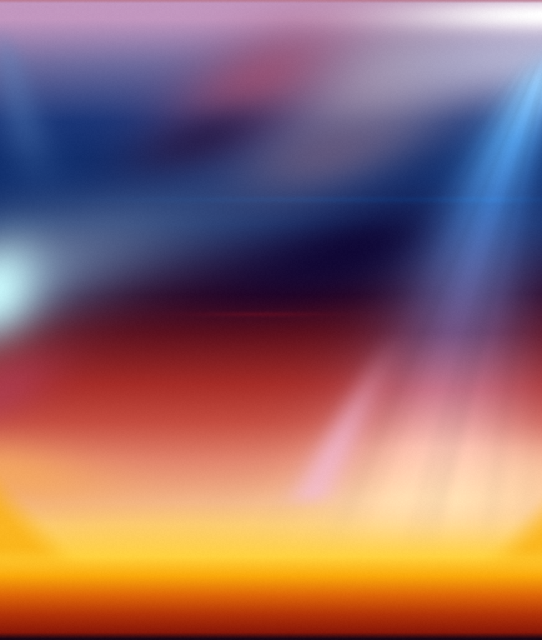
A Shadertoy shader for this background:

```glsl
// Soft abstract light leak: blue haze over a red and amber glow, crossed by a pale beam.
#define BEAM_STRENGTH 0.88
#define STREAK_AMOUNT 0.10
#define STREAK_DENSITY 24.0
#define GRAIN 0.012

float hash(float n) { return fract(sin(n * 127.1) * 43758.5); }

float noise(float x) {
    float i = floor(x), f = fract(x);
    return mix(hash(i), hash(i + 1.0), f * f * (3.0 - 2.0 * f));
}

// Elliptical soft spot, sheared along x by slope
float glow(vec2 p, vec2 center, vec2 radius, float slope) {
    vec2 q = p - center;
    q.y -= slope * q.x;
    q /= radius;
    return exp(-dot(q, q));
}

// Fade towards the next colour between two depths
vec3 fade(vec3 c, vec3 next, float from, float to, float depth) {
    return mix(c, next, clamp((depth - from) / (to - from), 0.0, 1.0));
}

// Cool upper half, from mauve through navy to plum
vec3 coolRamp(float d) {
    vec3 c = vec3(0.76, 0.59, 0.75);
    c = fade(c, vec3(0.43, 0.42, 0.62), 0.03, 0.10, d);
    c = fade(c, vec3(0.10, 0.21, 0.47), 0.10, 0.19, d);
    c = fade(c, vec3(0.05, 0.17, 0.42), 0.19, 0.25, d);
    c = fade(c, vec3(0.09, 0.19, 0.42), 0.28, 0.34, d);
    return fade(c, vec3(0.17, 0.02, 0.14), 0.35, 0.46, d);
}

// Warm lower half, from crimson through yellow to a dark rim
vec3 warmRamp(vec3 c, float d) {
    c = fade(c, vec3(0.37, 0.06, 0.11), 0.46, 0.52, d);
    c = fade(c, vec3(0.65, 0.17, 0.15), 0.52, 0.60, d);
    c = fade(c, vec3(0.77, 0.30, 0.25), 0.60, 0.66, d);
    c = fade(c, vec3(0.88, 0.51, 0.42), 0.66, 0.72, d);
    c = fade(c, vec3(0.95, 0.71, 0.53), 0.72, 0.785, d);
    c = fade(c, vec3(0.99, 0.80, 0.43), 0.785, 0.82, d);
    c = fade(c, vec3(1.00, 0.82, 0.24), 0.82, 0.87, d);
    c = fade(c, vec3(0.98, 0.66, 0.04), 0.87, 0.90, d);
    c = fade(c, vec3(0.87, 0.40, 0.03), 0.90, 0.93, d);
    c = fade(c, vec3(0.70, 0.20, 0.03), 0.93, 0.96, d);
    c = fade(c, vec3(0.54, 0.09, 0.03), 0.96, 0.988, d);
    return fade(c, vec3(0.10, 0.02, 0.08), 0.988, 0.998, d);
}

vec3 beamColor(float d) {
    vec3 c = vec3(0.58, 0.80, 0.97);
    c = fade(c, vec3(0.34, 0.64, 0.92), 0.12, 0.22, d);
    c = fade(c, vec3(0.25, 0.48, 0.78), 0.22, 0.32, d);
    c = fade(c, vec3(0.34, 0.42, 0.67), 0.32, 0.41, d);
    c = fade(c, vec3(0.44, 0.34, 0.54), 0.41, 0.52, d);
    c = fade(c, vec3(0.76, 0.47, 0.57), 0.52, 0.61, d);
    c = fade(c, vec3(0.96, 0.77, 0.71), 0.61, 0.70, d);
    return fade(c, vec3(0.99, 0.87, 0.70), 0.70, 0.78, d);
}

void mainImage(out vec4 fragColor, in vec2 fragCoord) {
    vec2 uv = fragCoord / iResolution.xy;
    vec2 p = vec2(uv.x, 1.0 - uv.y); // y is depth below the top edge
    float d = p.y;
    vec3 c = warmRamp(coolRamp(d), d);

    // Upper veils
    c = mix(c, vec3(0.64, 0.57, 0.66), 0.80 * glow(p, vec2(0.70, 0.13), vec2(0.20, 0.11), -0.35));
    c = mix(c, vec3(0.40, 0.34, 0.48), 0.75 * glow(p, vec2(0.60, 0.24), vec2(0.15, 0.055), -0.2));
    c = mix(c, vec3(0.63, 0.30, 0.43), 0.80 * glow(p, vec2(0.48, 0.125), vec2(0.16, 0.075), -0.3));
    c = mix(c, vec3(0.13, 0.08, 0.26), 0.75 * glow(p, vec2(0.37, 0.22), vec2(0.13, 0.045), -0.25));
    c = mix(c, vec3(0.73, 0.73, 0.84), 0.85 * glow(p, vec2(0.98, 0.085), vec2(0.26, 0.06), -0.1));

    // Slanted dark band and the pale glow at the left edge
    c = mix(c, vec3(0.05, 0.01, 0.19), 0.85 * glow(p, vec2(0.66, 0.39), vec2(0.24, 0.06), -0.2));
    c = mix(c, vec3(0.43, 0.51, 0.65), 0.85 * glow(p, vec2(0.02, 0.435), vec2(0.32, 0.085), -0.25));
    c = mix(c, vec3(0.80, 0.99, 1.00), 0.95 * glow(p, vec2(-0.01, 0.455), vec2(0.085, 0.075), -0.2));
    c = mix(c, vec3(0.68, 0.25, 0.37), 0.60 * glow(p, vec2(0.0, 0.61), vec2(0.11, 0.05), -0.3));
    c = mix(c, vec3(0.97, 0.68, 0.36), 0.75 * glow(p, vec2(0.0, 0.74), vec2(0.20, 0.05), 0.1));
    c = mix(c, vec3(0.98, 0.78, 0.58), 0.75 * glow(p, vec2(0.96, 0.75), vec2(0.20, 0.055), 0.0));

    // Curved beam with fine streaks fanning from the upper right
    float angle = (p.x - 1.04) / max(d, 0.05);
    float axis = 0.78 + 0.24 * exp(-3.2 * (d - 0.1));
    float across = (p.x - axis) / (0.05 + 0.32 * d * d);
    float beam = exp(-across * across) * smoothstep(0.05, 0.14, d) * (1.0 - smoothstep(0.77, 0.88, d));
    float streaks = noise(angle * STREAK_DENSITY) - 0.5;
    c = mix(c, beamColor(d), BEAM_STRENGTH * beam);
    c *= 1.0 + STREAK_AMOUNT * streaks * beam;
    float edge = (angle + 0.60) / 0.055;
    float edgeFade = smoothstep(0.50, 0.72, d) * (1.0 - smoothstep(0.765, 0.80, d));
    c = mix(c, vec3(0.95, 0.74, 0.87), 0.65 * exp(-edge * edge) * edgeFade);

    // Faint ray down the left side
    float leftRay = (p.x - 0.28 * (d - 0.04)) / (0.015 + 0.15 * d);
    c = mix(c, vec3(0.36, 0.52, 0.74), 0.35 * exp(-leftRay * leftRay)
        * smoothstep(0.03, 0.10, d) * (1.0 - smoothstep(0.18, 0.34, d)));

    // Amber lower corners with diagonal edges
    float corner = max(d - 0.75 - 0.9 * p.x, d - 0.785 - 0.9 * (1.0 - p.x));
    c = mix(c, vec3(0.98, 0.69, 0.06), 0.8 * smoothstep(-0.02, 0.06, corner) * (1.0 - smoothstep(0.85, 0.90, d)));

    // Bright top edge and thin horizontal seams
    c = mix(c, vec3(1.0), glow(p, vec2(1.02, 0.024), vec2(0.27, 0.025), 0.0));
    c = mix(c, vec3(0.72, 0.44, 0.52), 0.7 * (1.0 - smoothstep(0.0, 0.006, d)));
    c += vec3(-0.01, 0.03, 0.05) * glow(p, vec2(0.7, 0.312), vec2(0.4, 0.005), 0.0);
    c += vec3(0.09, 0.01, 0.0) * glow(p, vec2(0.48, 0.491), vec2(0.11, 0.004), 0.0);

    // Subtle grain
    vec2 cell = floor(uv * vec2(434.0, 512.0));
    c += GRAIN * (hash(cell.x + 0.37 * hash(cell.y)) - 0.5);
    fragColor = vec4(clamp(c, 0.0, 1.0), 1.0);
}
```
